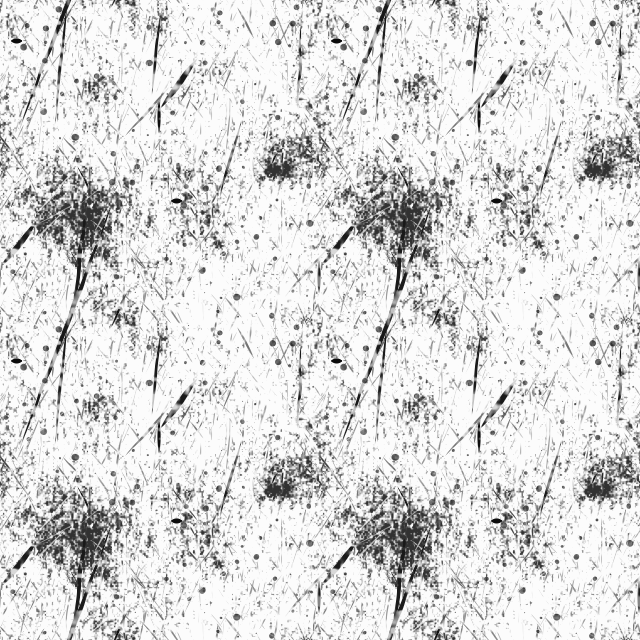
This texture is drawn by a WebGL 2 fragment shader. Its source:

```glsl
#version 300 es
precision highp float;

uniform vec2 u_resolution;
out vec4 fragColor;

// Integer hash: three values from 0 to 1 per cell and seed
vec3 hash(vec2 cell, float seed) {
  uvec3 v = uvec3(cell, seed) * 1664525u + 1013904223u;
  v.x += v.y * v.z; v.y += v.z * v.x; v.z += v.x * v.y;
  v ^= v >> 16u;
  v.x += v.y * v.z; v.y += v.z * v.x; v.z += v.x * v.y;
  return vec3(v >> 8u) / 16777216.0;
}

// Value noise that wraps after n cells
float noise(vec2 q, vec2 n, float seed) {
  vec2 p = q * n, i = floor(p), f = fract(p);
  f = f * f * (3.0 - 2.0 * f);
  float a = hash(mod(i, n), seed).x;
  float b = hash(mod(i + vec2(1, 0), n), seed).x;
  float c = hash(mod(i + vec2(0, 1), n), seed).x;
  float d = hash(mod(i + 1.0, n), seed).x;
  return mix(mix(a, b, f.x), mix(c, d, f.x), f.y);
}

// Nearest offset in the square repeat, and in the half-drop repeat
vec2 wrap(vec2 d) { return fract(d + 0.5) - 0.5; }

vec2 wrapDrop(vec2 d) {
  vec2 a = wrap(d), b = wrap(d + 0.5);
  return dot(a, a) < dot(b, b) ? a : b;
}

// Cell id shared by both halves of the half-drop; n is even
vec2 dropCell(vec2 c, float n) {
  c = mod(c, n);
  return c.x < n * 0.5 ? c : mod(c + n * 0.5, n);
}

// Stroke tapered towards both ends
float stroke(vec2 d, vec2 halfSpan, float width, float px) {
  float t = dot(d, halfSpan) / dot(halfSpan, halfSpan);
  float taper = max(1.0 - t * t, 0.0);
  float dist = length(d - halfSpan * clamp(t, -1.0, 1.0));
  return clamp((width * taper - dist) / px + 0.5, 0.0, 1.0) * smoothstep(0.0, 0.3, taper);
}

// One random scratch per cell, mostly steep; turn rotates the whole set
float scratches(vec2 q, float n, float width, float turn, float seed, float px) {
  float sum = 0.0;
  for (int k = 0; k < 9; k++) {
    vec2 cell = floor(q * n) + vec2(k % 3 - 1, k / 3 - 1);
    vec2 id = dropCell(cell, n);
    vec3 r = hash(id, seed), s = hash(id, seed + 50.0);
    float angle = turn + (r.z < 0.7 ? mix(0.95, 1.6, s.x) : mix(1.95, 2.3, s.x));
    vec2 span = vec2(cos(angle), sin(angle)) * mix(0.25, 0.95, s.y) / n;
    sum = max(sum, stroke(q - (cell + r.xy) / n, span, width * (0.3 + s.z), px) * mix(0.4, 1.0, s.z));
  }
  return sum;
}

// Irregular dots, few of them large
float specks(vec2 q, float n, float seed, float px) {
  vec2 cell = floor(q * n);
  vec3 r = hash(dropCell(cell, n), seed);
  float dist = length(q - (cell + 0.25 + 0.5 * r.xy) / n);
  float radius = 0.2 * r.z * r.z * r.z / n;
  return clamp((radius - dist) / px + 0.5, 0.0, 1.0) * step(0.45, r.z);
}

// Dark worn patches: centre and radius
const vec3 patches[7] = vec3[](
  vec3(0.63, 0.30, 0.09), vec3(0.27, 0.29, 0.14), vec3(0.88, 0.47, 0.11), vec3(0.31, 0.72, 0.05),
  vec3(0.47, 0.95, 0.09), vec3(0.06, 0.34, 0.09), vec3(0.36, 0.03, 0.07));

// Long scratches: middle and half span
const vec4 gouges[6] = vec4[](
  vec4(0.21, 0.99, 0.156, 0.41), vec4(0.25, 0.20, 0.022, 0.20), vec4(0.19, 0.80, 0.02, 0.20),
  vec4(0.72, 0.50, 0.036, 0.13), vec4(0.49, 0.84, 0.015, 0.14), vec4(0.937, 0.79, 0.005, 0.14));

void main() {
  // Two repeats each way
  vec2 q = gl_FragCoord.xy / u_resolution * 2.0;
  float px = 2.0 / u_resolution.y;
  vec2 bent = q + 0.008 * (vec2(noise(q, vec2(14), 1.0), noise(q, vec2(14), 2.0)) - 0.5);

  // Wear: cloudy base with ragged dark patches
  float cloud = 0.4 * noise(q, vec2(5), 3.0) + 0.35 * noise(q, vec2(13), 4.0) + 0.25 * noise(q, vec2(34), 5.0);
  float wear = 1.1 * cloud - 0.12;
  for (int k = 0; k < 7; k++) {
    vec2 d = wrap(q - patches[k].xy) / patches[k].z;
    wear += 0.85 * exp(-dot(d, d)) * (0.25 + 1.1 * cloud);
  }

  // Grain with upright streaks
  float grain = 0.4 * noise(q, vec2(190), 6.0) + 0.3 * noise(q, vec2(84), 7.0) + 0.3 * noise(q, vec2(150, 36), 8.0);
  float ink = 0.85 * smoothstep(0.0, 0.45, grain - 0.74 + 0.46 * wear);

  // Fine scratches, broken along their length
  float broken = smoothstep(0.3, 0.65, 0.6 * noise(q, vec2(70), 9.0) + 0.4 * noise(q, vec2(24), 10.0));
  float fine = scratches(bent, 6.0, 0.0028, 0.0, 11.0, px);
  fine = max(fine, 0.9 * scratches(bent, 10.0, 0.0024, 0.0, 12.0, px));
  fine = max(fine, 0.8 * scratches(bent, 20.0, 0.0022, 0.1, 13.0, px));
  ink = max(ink, fine * broken * clamp(0.35 + 0.8 * wear, 0.0, 1.0));
  ink = max(ink, specks(bent, 18.0, 14.0, px) * (0.35 + 0.6 * grain));

  // Pale scratches cut through the wear
  float pale = max(scratches(bent, 8.0, 0.003, 1.5, 15.0, px), scratches(bent, 8.0, 0.003, -0.3, 16.0, px));
  ink *= 1.0 - 0.85 * pale;

  // Long scratches
  for (int k = 0; k < 6; k++) {
    float line = stroke(wrap(bent - gouges[k].xy), gouges[k].zw, k < 2 ? 0.0065 : 0.0045, px);
    ink = max(ink, line * (0.25 + 0.7 * broken));
  }

  // Slanted gash, upright nick and small flat chip in half-drop
  float gash = stroke(wrapDrop(bent - vec2(0.56, 0.74)), vec2(0.06, 0.08), 0.009, px);
  gash = max(gash, 0.6 * stroke(wrapDrop(bent - vec2(0.46, 0.65)), vec2(0.07, 0.08), 0.004, px));
  ink = max(ink, gash * (0.15 + 0.8 * broken));
  float nick = stroke(wrapDrop(q - vec2(0.497, 0.635)), vec2(0.0, 0.055), 0.005, px);
  float chip = stroke(wrapDrop(q - vec2(0.052, 0.872)), vec2(0.019, 0.0), 0.008, px);
  ink = max(ink, max(nick * (0.5 + 0.5 * broken), chip));

  fragColor = vec4(vec3(mix(0.99, 0.05, ink)), 1.0);
}
```
